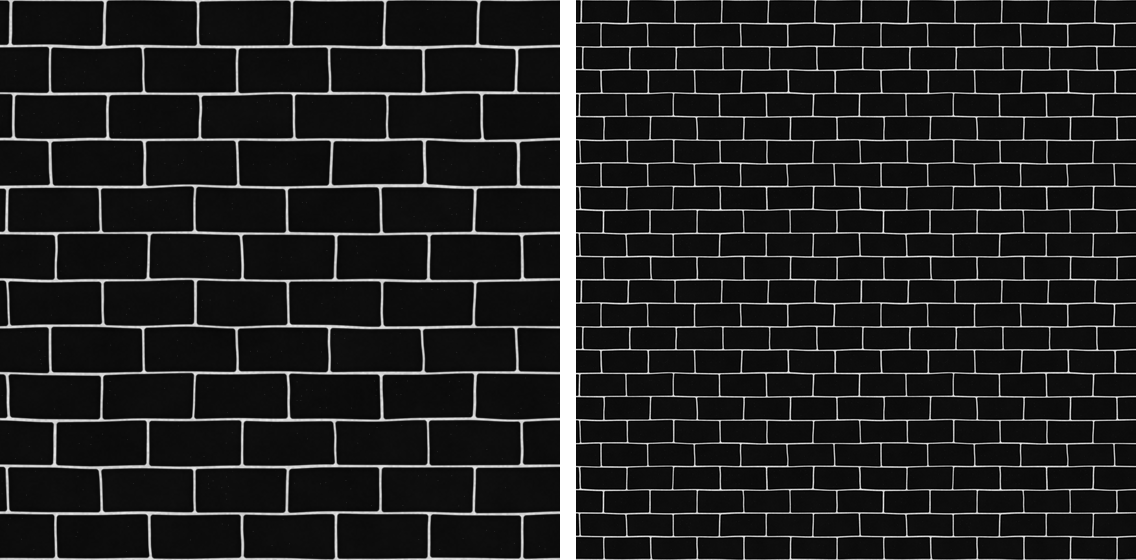
Left: one tile. Right: repeated 2 by 2.
A WebGL 1 fragment shader for this texture:

```glsl
precision highp float;
// Black glazed wall tiles in a hand-laid running bond with thin pale grout.

uniform vec2 u_resolution;

#define COLS 6.0          // tiles across
#define ROWS 12.0         // courses up
#define JOINT 0.054       // grout width, in course heights
#define SOFTNESS 0.021    // half width of the tile edge ramp
#define CORNER 0.06       // corner radius of a tile
#define BOND_JITTER 0.13  // sideways shift of a course, in tile widths
#define WOBBLE 0.045      // waviness of the joints
#define TILT 0.045        // lean of the upright joints
#define SKEW 0.018        // turn of a single tile
#define GLAZE vec3(0.050)
#define GROUT vec3(0.850)

float hash(vec2 p) {
  return fract(sin(dot(p, vec2(127.1, 311.7))) * 43758.5453);
}

// Value noise that wraps after a whole period.
float noise(vec2 p, float period) {
  vec2 i = floor(p);
  vec2 f = fract(p);
  f = f * f * (3.0 - 2.0 * f);
  vec2 a = mod(i, period);
  vec2 b = mod(i + 1.0, period);
  return mix(mix(hash(a), hash(vec2(b.x, a.y)), f.x),
             mix(hash(vec2(a.x, b.y)), hash(b), f.x), f.y);
}

float roundedBox(vec2 p, vec2 halfSize, float radius) {
  vec2 q = abs(p) - halfSize + radius;
  return length(max(q, 0.0)) + min(max(q.x, q.y), 0.0) - radius;
}

// Sparse pinpoint flecks in the glaze.
float flecks(vec2 uv) {
  const float CELLS = 90.0;
  vec2 cell = mod(floor(uv * CELLS), CELLS);
  vec2 center = 0.2 + 0.6 * vec2(hash(cell + 3.7), hash(cell + 8.3));
  float dist = length(fract(uv * CELLS) - center);
  return step(0.93, hash(cell + 1.9)) * (1.0 - smoothstep(0.03, 0.17, dist));
}

void main() {
  vec2 uv = gl_FragCoord.xy / u_resolution;
  float aspect = ROWS / COLS;

  // Courses, with slightly wavy bed joints
  float y = uv.y * ROWS + WOBBLE * (noise(uv * ROWS, ROWS) - 0.5);
  float row = mod(floor(y), ROWS);
  float rise = fract(y) - 0.5;

  // Alternate courses shift by about half a tile
  float bond = mix(0.58, 0.10, mod(row, 2.0));
  bond += BOND_JITTER * (hash(vec2(row, 5.3)) - 0.5);
  float x = uv.x * COLS - bond;

  // Each upright joint leans and drifts by itself
  vec2 joint = vec2(mod(floor(x + 0.5), COLS), row);
  x += TILT * rise * (hash(joint + 17.0) - 0.5);
  x += 0.3 * TILT * (hash(joint + 29.0) - 0.5);
  x += 0.25 * WOBBLE * (noise(uv * 36.0, 36.0) - 0.5);

  // Tile with its own turn and size
  vec2 tile = vec2(mod(floor(x), COLS), row);
  vec2 p = vec2((fract(x) - 0.5) * aspect, rise);
  p.y += SKEW * (hash(tile + 41.0) - 0.5) * p.x;
  vec2 sizeJitter = vec2(hash(tile + 53.0), hash(tile + 67.0)) - 0.5;
  vec2 halfSize = 0.5 * (vec2(aspect, 1.0) - JOINT) + 0.012 * sizeJitter;
  float dist = roundedBox(p, halfSize, CORNER);

  // Glaze: faint clouds, darker rim, small tone shift per tile
  float clouds = 0.65 * noise(uv * 20.0, 20.0) + 0.35 * noise(uv * 64.0, 64.0);
  float grain = noise(uv * 256.0, 256.0) - 0.5;
  float rim = smoothstep(0.0, 0.14, -dist);
  vec3 glaze = GLAZE * (0.72 + 0.28 * rim);
  glaze += 0.014 * (clouds - 0.5) + 0.006 * (hash(tile + 83.0) - 0.5);
  glaze += 0.008 * grain + 0.07 * flecks(uv) * rim;

  // Grout: sandy grain with soft patches
  vec3 grout = GROUT + 0.10 * grain + 0.05 * (clouds - 0.5);

  float blur = max(SOFTNESS, 0.7 * ROWS / u_resolution.y);
  vec3 color = mix(glaze, grout, smoothstep(-blur, blur, dist));
  gl_FragColor = vec4(color, 1.0);
}
```
